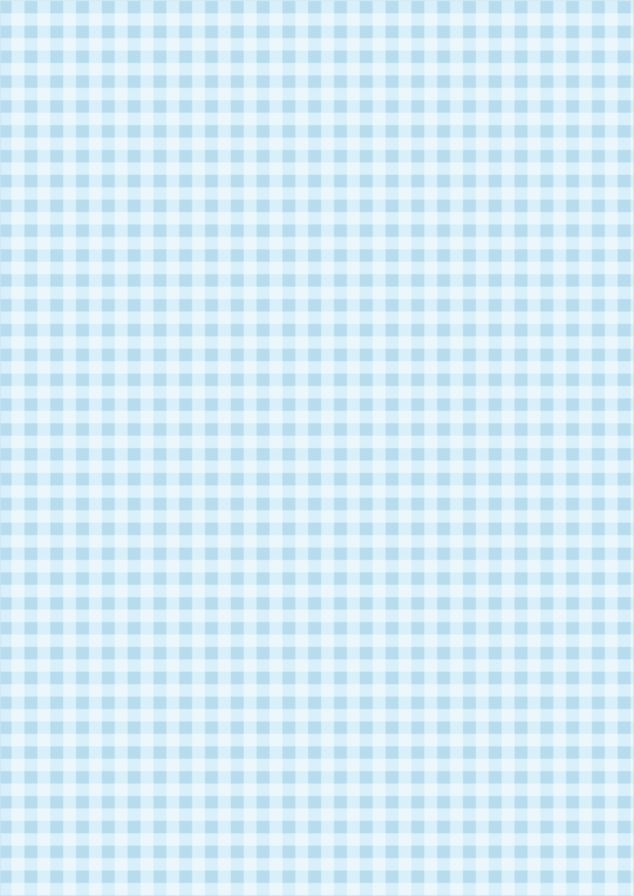
This pattern is drawn by a WebGL 1 fragment shader. Its source:

```glsl
precision highp float;

uniform vec2 u_resolution;

const vec2 REPEATS = vec2(24.58, 36.06);
const vec2 FIRST_BAND = vec2(0.0081, 0.0079);
const float BAND_WIDTH = 0.5;
const float FRAME_WIDTH = 0.0020;

const vec3 PALE = vec3(0.922, 0.970, 0.990);
const vec3 LIGHT_BLUE = vec3(0.850, 0.940, 0.980);
const vec3 DEEP_BLUE = vec3(0.720, 0.860, 0.930);

// Coverage of evenly spaced bands along one axis
float bands(float position, float repeats, float firstCentre, float bandWidth, float pixel) {
    float offset = fract((position - firstCentre) * repeats + 0.5) - 0.5;
    float blur = max(0.04, 0.7 * pixel * repeats);
    float edge = 0.5 * bandWidth;
    return 1.0 - smoothstep(edge - blur, edge + blur, abs(offset));
}

// Neither, one or both bands give three tones
vec3 gingham(float across, float down, vec3 none, vec3 single, vec3 crossing) {
    vec3 withoutRow = mix(none, single, across);
    vec3 withRow = mix(single, crossing, across);
    return mix(withoutRow, withRow, down);
}

// Hairline along the sheet's edges
float frame(vec2 position, vec2 size, float width, float pixel) {
    vec2 inset = min(position, size - position);
    float nearest = min(inset.x, inset.y);
    return 1.0 - smoothstep(width - 0.5 * pixel, width + 0.5 * pixel, nearest);
}

void main() {
    vec2 pixel = 1.0 / u_resolution;
    vec2 uv = gl_FragCoord.xy * pixel;
    vec2 fromTop = vec2(uv.x, 1.0 - uv.y);

    float across = bands(fromTop.x, REPEATS.x, FIRST_BAND.x, BAND_WIDTH, pixel.x);
    float down = bands(fromTop.y, REPEATS.y, FIRST_BAND.y, BAND_WIDTH, pixel.y);
    vec3 color = gingham(across, down, PALE, LIGHT_BLUE, DEEP_BLUE);

    vec2 size = vec2(1.0, u_resolution.y / u_resolution.x);
    float border = frame(uv * size, size, FRAME_WIDTH, pixel.x);
    color = mix(color, mix(LIGHT_BLUE, DEEP_BLUE, 0.5), 0.6 * border);

    gl_FragColor = vec4(color, 1.0);
}
```
